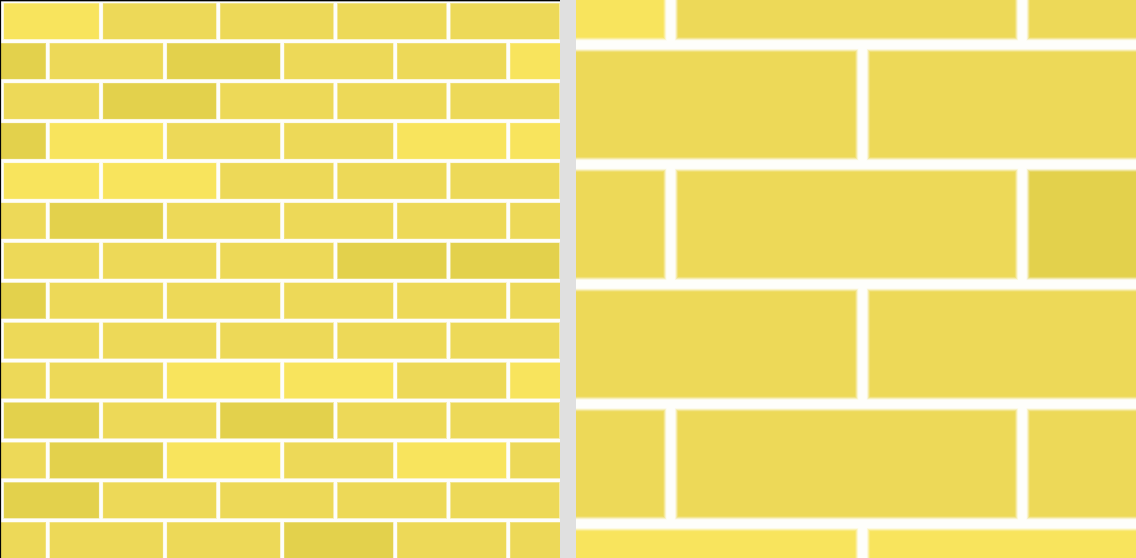
Left: the whole. Right: its middle third, enlarged.
A Shadertoy shader for this texture:

```glsl
// Yellow running-bond brick wall with pale joints and three brick tones.

// Lengths are fractions of the canvas width, measured from the top left.
const float COURSE_HEIGHT = 0.07129;
const float FIRST_JOINT_Y = 0.0023;
const float LEFT_JOINT_X = 0.0033;
const float LEFT_BRICK_WIDTH = 0.2093;    // bricks left of the pivot joint
const float RIGHT_BRICK_WIDTH = 0.2018;   // bricks right of the pivot joint
const float EVEN_PIVOT_X = 0.5990;
const float ODD_PIVOT_X = 0.5039;
const float JOINT_HALF_WIDTH = 0.0035;
const float JOINT_SOFTNESS = 0.0014;
const vec2 BORDER_WIDTH = vec2(0.0020, 0.0024);
const float LIGHT_SHARE = 0.18;
const float DARK_SHARE = 0.19;

const vec3 BRICK_MID = vec3(0.929, 0.850, 0.345);
const vec3 BRICK_LIGHT = vec3(0.973, 0.894, 0.365);
const vec3 BRICK_DARK = vec3(0.890, 0.820, 0.300);
const vec3 MORTAR = vec3(0.995, 0.995, 0.985);
const vec3 BORDER = vec3(0.01);

float hash(vec2 cell) {
    vec3 q = fract(vec3(cell.xyx) * vec3(0.1031, 0.1030, 0.0973));
    q += dot(q, q.yzx + 33.33);
    return fract((q.x + q.y) * q.z);
}

vec3 brickTone(vec2 cell) {
    float pick = hash(cell + vec2(17.0, 5.0));
    if (pick < LIGHT_SHARE) return BRICK_LIGHT;
    return pick > 1.0 - DARK_SHARE ? BRICK_DARK : BRICK_MID;
}

// Distance to the nearest whole number.
float toInteger(float v) {
    return abs(v - round(v));
}

void mainImage(out vec4 fragColor, in vec2 fragCoord) {
    float pixel = 1.0 / iResolution.x;
    vec2 p = vec2(fragCoord.x, iResolution.y - fragCoord.y) * pixel;

    // Courses alternate between two joint offsets
    float course = (p.y - FIRST_JOINT_Y) / COURSE_HEIGHT;
    float row = max(floor(course), 0.0);
    bool oddRow = mod(row, 2.0) > 0.5;

    // Bricks narrow slightly to the right of the pivot joint
    float fromPivot = p.x - (oddRow ? ODD_PIVOT_X : EVEN_PIVOT_X);
    float brickWidth = fromPivot < 0.0 ? LEFT_BRICK_WIDTH : RIGHT_BRICK_WIDTH;
    float column = fromPivot / brickWidth;

    // Distance to the closest joint centre line
    float bedJoint = toInteger(course) * COURSE_HEIGHT;
    float headJoint = toInteger(column) * brickWidth;
    if (!oddRow) headJoint = min(headJoint, abs(p.x - LEFT_JOINT_X));
    float jointDistance = min(bedJoint, headJoint);

    // Flat brick faces with softly edged mortar
    float softness = max(JOINT_SOFTNESS, 0.7 * pixel);
    float face = smoothstep(-softness, softness, jointDistance - JOINT_HALF_WIDTH);
    vec3 color = mix(MORTAR, brickTone(vec2(floor(column), row)), face);

    // Thin dark border along the left and top
    vec2 inside = clamp((p - BORDER_WIDTH) / pixel + 0.5, 0.0, 1.0);
    color = mix(BORDER, color, inside.x * inside.y);

    fragColor = vec4(color, 1.0);
}
```
